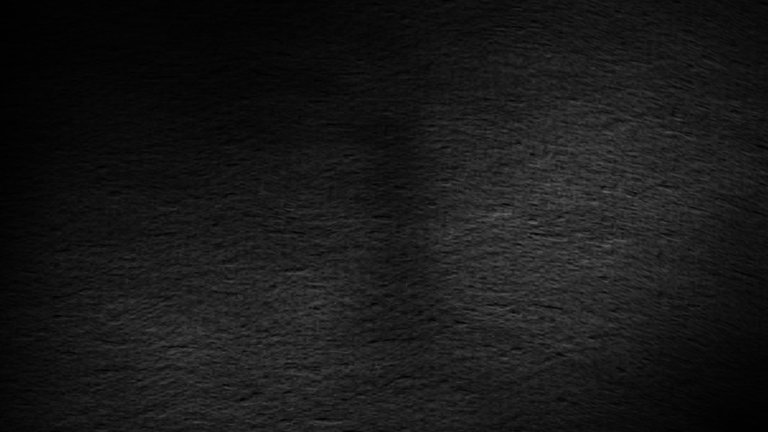
Give the GLSL for this texture, as a Shadertoy shader.

```glsl
// Dark brushed plaster wall, lit by two soft pools of light that fade to black.
// A height field of stretched noise with small pits is shaded by its slope,
// then multiplied with the broad light, cloudy stains and a fine grain.

const vec3  WALL_TINT     = vec3(1.0, 1.0, 1.0);
const float AMBIENT       = 0.010;
const float LEFT_LIGHT    = 0.135;
const float RIGHT_LIGHT   = 0.168;
const float BAND_DEPTH    = 0.42;   // dark vertical band between the pools
const float STAIN_DEPTH   = 0.75;
const float RELIEF_DEPTH  = 1.45;
const float GRAIN_DEPTH   = 0.55;
const float FLECK_LIGHT   = 0.16;
const float BRUSH_BEND    = 0.25;   // strokes sweep downwards on the right
const vec2  RELIEF_STEP   = vec2(-0.0018, 0.0042);
const vec2  STROKE_SCALE  = vec2(34.0, 92.0);
const vec2  FIBRE_SCALE   = vec2(75.0, 190.0);
const vec2  PIT_SCALE     = vec2(30.0, 58.0);
const vec2  GRAIN_SCALE   = vec2(170.0, 260.0);

float hash(vec2 p) {
    return fract(sin(dot(p, vec2(127.1, 311.7))) * 43758.5453);
}

float noise(vec2 p) {
    vec2 cell = floor(p);
    vec2 f = fract(p);
    f = f * f * (3.0 - 2.0 * f);
    float low  = mix(hash(cell), hash(cell + vec2(1.0, 0.0)), f.x);
    float high = mix(hash(cell + vec2(0.0, 1.0)), hash(cell + 1.0), f.x);
    return mix(low, high, f.y);
}

float fbm(vec2 p) {
    float sum = 0.0;
    float weight = 0.5;
    for (int i = 0; i < 4; i++) {
        sum += weight * noise(p);
        p = mat2(0.96, 0.28, -0.28, 0.96) * p * 2.03 + 17.3;
        weight *= 0.5;
    }
    return sum / 0.9375;
}

// Bend the plane so that horizontal strokes curve with the brush
vec2 brushSpace(vec2 p) {
    float reach = max(p.x - 1.0, 0.0);
    float wobble = 0.022 * noise(p * vec2(7.0, 9.0));
    return p + vec2(0.0, BRUSH_BEND * reach * reach + wobble);
}

float plasterHeight(vec2 p) {
    vec2 q = brushSpace(p);
    float strokes = noise(q * STROKE_SCALE);
    float fibres = noise(q * FIBRE_SCALE + 41.0);
    float pits = smoothstep(0.74, 0.92, noise(q * PIT_SCALE + 9.0));
    return 0.42 * strokes + 0.36 * fibres - 0.40 * pits;
}

float pool(vec2 uv, vec2 center, vec2 radius) {
    vec2 d = (uv - center) / radius;
    return exp(-dot(d, d));
}

float broadLight(vec2 uv) {
    float light = AMBIENT;
    light += LEFT_LIGHT * pool(uv, vec2(0.31, 0.18), vec2(0.30, 0.42));
    light += RIGHT_LIGHT * pool(uv, vec2(0.75, 0.53), vec2(0.27, 0.48));
    light *= 1.0 - BAND_DEPTH * pool(uv, vec2(0.515, 0.52), vec2(0.055, 0.30));
    light *= 1.0 - 0.75 * pool(uv, vec2(1.0, 0.0), vec2(0.20, 0.32));
    return light * smoothstep(-0.12, 0.12, uv.x);
}

void mainImage(out vec4 fragColor, in vec2 fragCoord) {
    vec2 uv = fragCoord / iResolution.xy;
    vec2 p = fragCoord / iResolution.y;
    vec2 q = brushSpace(p);

    // Cloudy stains, wide ones plus smaller smears along the strokes
    float clouds = fbm(p * vec2(3.2, 4.0) + 5.0) - 0.5;
    float smears = fbm(q * vec2(7.0, 17.0) + 23.0) - 0.5;
    float stain = 1.0 + STAIN_DEPTH * (0.6 * clouds + 0.8 * smears);

    // Slope of the plaster towards the light, and fine grain
    float relief = plasterHeight(p) - plasterHeight(p + RELIEF_STEP);
    float grain = noise(q * GRAIN_SCALE) - 0.5;
    float surface = 1.0 + RELIEF_DEPTH * relief + GRAIN_DEPTH * grain;

    // Rare bright chips
    float chips = smoothstep(0.94, 0.99, noise(q * vec2(85.0, 130.0) + 71.0));
    float light = broadLight(uv);
    float tone = light * stain * max(surface, 0.15);
    tone += FLECK_LIGHT * chips * light * 3.0;

    fragColor = vec4(WALL_TINT * clamp(tone, 0.0, 1.0), 1.0);
}
```
